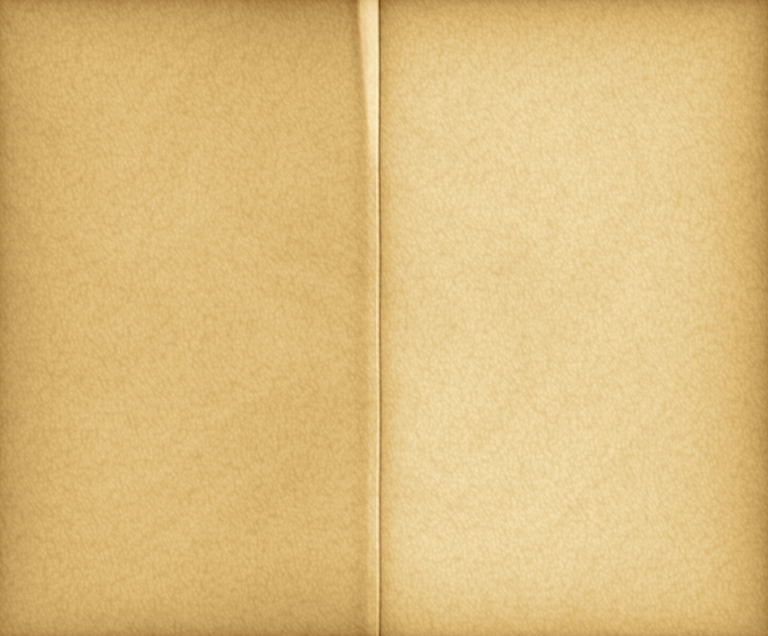
A Shadertoy shader for this texture:

```glsl
#define CREASE_X 0.4938
#define LEFT_TONE 0.738
#define RIGHT_TONE 0.812
#define EDGE_REACH 0.052
#define GRAIN_SCALE 165.0
#define GRAIN_DEPTH 0.095
#define BLOTCH_DEPTH 0.024
#define PAPER_DARK vec3(0.61, 0.45, 0.22)
#define PAPER_MID vec3(0.86, 0.72, 0.45)
#define PAPER_LIGHT vec3(0.96, 0.89, 0.71)

vec2 hash2(vec2 cell) {
    vec3 q = fract(cell.xyx * vec3(0.1031, 0.1030, 0.0973));
    q += dot(q, q.yzx + 33.33);
    return fract((q.xx + q.yz) * q.zy);
}

// Distance to the nearest scattered point, centred near zero
float cellular(vec2 p) {
    vec2 cell = floor(p), f = fract(p);
    float nearest = 4.0;
    for (int j = -1; j <= 1; j++)
        for (int i = -1; i <= 1; i++) {
            vec2 offset = vec2(i, j);
            vec2 d = offset + hash2(cell + offset) - f;
            nearest = min(nearest, dot(d, d));
        }
    return sqrt(nearest) - 0.5;
}

// Rotated, warped sine layers for soft stains
float blotches(vec2 p) {
    float sum = 0.0, amp = 0.55;
    mat2 turn = mat2(1.37, 1.18, -1.18, 1.37);
    for (int i = 0; i < 6; i++) {
        p += 0.7 * sin(p.yx * 1.3 + float(i) * 2.1);
        sum += amp * sin(p.x + 1.7) * sin(p.y + 0.4);
        p = turn * p;
        amp *= 0.78;
    }
    return sum;
}

// Short diagonal fibres over rounder pulp grain
float paperGrain(vec2 p) {
    vec2 bent = p + 0.006 * sin(p.yx * 31.0);
    vec2 along = vec2(bent.x + 0.45 * bent.y, bent.y - 0.45 * bent.x);
    float fibre = cellular(along * GRAIN_SCALE * vec2(1.0, 0.48));
    float pulp = cellular(p * GRAIN_SCALE * 0.9 + 17.0);
    float clumps = cellular(bent * GRAIN_SCALE * 0.3 + 41.0);
    return 0.65 * fibre + 0.5 * pulp + 0.3 * clumps;
}

float band(float x, float a, float b, float soft) {
    return smoothstep(a - soft, a + soft, x) * (1.0 - smoothstep(b - soft, b + soft, x));
}

// Darkening toward the outer borders
float borderShade(vec2 uv, float stain, float rightPage) {
    vec2 low = uv, high = 1.0 - uv;
    float reach = EDGE_REACH * (1.0 + 0.18 * stain);
    float left = 0.15 * exp(-low.x / (reach * 1.15));
    float right = 0.23 * exp(-high.x / reach);
    float top = mix(0.17, 0.20, rightPage) * exp(-high.y / (reach * 1.15));
    float bottom = 0.15 * exp(-low.y / reach);
    float rim = 0.05 * exp(-min(min(low.x, high.x), min(low.y, high.y)) / 0.008);
    return length(vec2(left + right, top + bottom)) + rim;
}

vec3 paperColor(float tone) {
    vec3 shade = mix(PAPER_DARK, PAPER_MID, clamp((tone - 0.45) / 0.27, -0.7, 1.0));
    return mix(shade, PAPER_LIGHT, clamp((tone - 0.72) / 0.17, 0.0, 1.25));
}

void mainImage(out vec4 fragColor, in vec2 fragCoord) {
    vec2 uv = fragCoord / iResolution.xy;
    vec2 p = vec2(uv.x * iResolution.x / iResolution.y, uv.y);
    float px = 1.0 / iResolution.x;

    float crease = CREASE_X + 0.0005 * sin(uv.y * 5.0) + 0.0003 * sin(uv.y * 23.0);
    float d = uv.x - crease;
    float rightPage = smoothstep(-px, px, d);
    float leftPage = 1.0 - rightPage;
    float stain = blotches(p * 8.0);

    // Broad page tones
    float tone = mix(LEFT_TONE, RIGHT_TONE, rightPage);
    tone += BLOTCH_DEPTH * stain;
    tone -= borderShade(uv, stain, rightPage);
    tone -= leftPage * 0.026 * smoothstep(0.15, 0.42, uv.x);
    tone += 0.018 * exp(-dot(uv - vec2(0.63, 0.25), uv - vec2(0.63, 0.25)) / 0.025);

    // Valley beside the spine and its fold
    float darker = mix(0.75, 1.0, smoothstep(0.3, 0.9, uv.y));
    tone -= rightPage * (0.13 * exp(-d / 0.010) + 0.055 * exp(-d / 0.038));
    tone -= leftPage * 0.035 * exp(-pow((d + 0.025) / 0.011, 2.0));
    float ridge = band(d, -0.015, -0.002, 0.003);
    tone += ridge * (0.045 + 0.012 * sin(uv.y * 37.0 + 2.0 * sin(uv.y * 13.0)));

    // Glossy tapering flare at the top of the spine
    float flare = smoothstep(0.70, 1.0, uv.y);
    float flareLeft = mix(-0.010, -0.026, flare);
    float glow = band(d, flareLeft, -0.001, 0.004) * smoothstep(0.68, 0.86, uv.y);
    tone += glow * (0.15 + 0.10 * smoothstep(0.9, 1.0, uv.y));
    tone -= 0.05 * flare * exp(-pow((d - flareLeft + 0.007) / 0.006, 2.0));

    // Thin lit lip and dark crease
    float lip = band(d, -0.0040, -0.0012, max(px * 0.6, 0.0008));
    tone += lip * mix(0.10, 0.05, flare);
    float gap = band(d, 0.0, 0.0026, max(px * 0.6, 0.0009));
    tone -= gap * 0.16 * darker;

    tone -= GRAIN_DEPTH * paperGrain(p) * (1.0 - 0.45 * glow);
    fragColor = vec4(clamp(paperColor(tone), 0.0, 1.0), 1.0);
}
```
